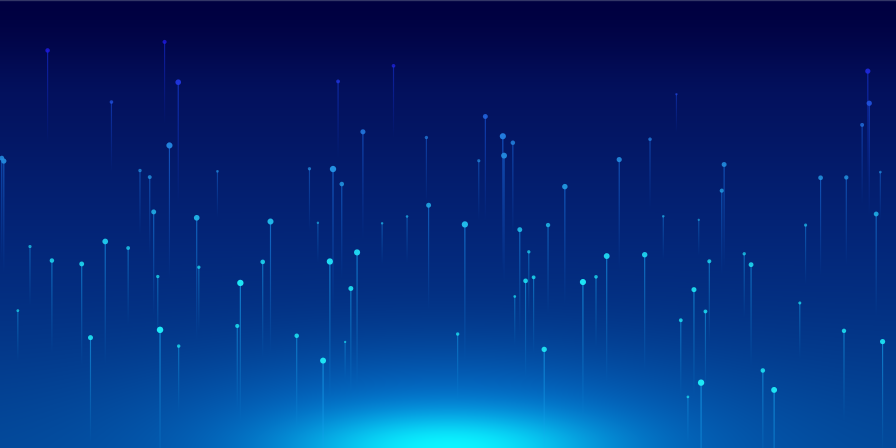
This background is drawn by a Shadertoy shader. Its source:

```glsl
// Deep blue gradient with a cyan glow at the bottom and scattered falling light trails.

// Lengths are in canvas heights.
const vec3 SKY_TOP = vec3(0.00, 0.00, 0.25);
const vec3 SKY_HIGH = vec3(0.01, 0.055, 0.35);
const vec3 SKY_MID = vec3(0.01, 0.145, 0.47);
const vec3 SKY_LOW = vec3(0.01, 0.285, 0.60);
const vec3 TOP_RIM = vec3(0.20, 0.21, 0.40);
const vec3 GLOW_OUTER = vec3(0.01, 0.52, 0.90);
const vec3 GLOW_INNER = vec3(0.04, 0.96, 1.00);
const vec2 OUTER_SIZE = vec2(0.58, 0.19);
const vec2 INNER_SIZE = vec2(0.30, 0.075);
const float RIM_WIDTH = 0.0026;

const vec3 DOT_HIGH = vec3(0.12, 0.10, 0.88);
const vec3 DOT_MID = vec3(0.14, 0.55, 0.88);
const vec3 DOT_LOW = vec3(0.12, 0.92, 0.97);
const int TRAIL_COUNT = 92;
const float TRAIL_HALF_WIDTH = 0.0013;
const float TRAIL_OPACITY = 0.75;
const float CLUSTER_PERIOD = 0.2;
const float CLUSTER_CENTER = 0.18;
const float CLUSTER_PULL = 0.02;
const float TAU = 6.2831853;

float hash(uint n) {
    n = (n ^ 61u) ^ (n >> 16);
    n *= 9u;
    n ^= n >> 4;
    n *= 0x27d4eb2du;
    n ^= n >> 15;
    return float(n & 0xffffu) / 65535.0;
}

// Pixel coverage from a signed distance.
float coverage(float dist, float pixel) {
    return clamp(0.5 - dist / pixel, 0.0, 1.0);
}

float softEllipse(vec2 offset, vec2 size) {
    vec2 q = offset / size;
    return exp(-dot(q, q));
}

vec3 background(vec2 p, float aspect) {
    vec3 color = mix(SKY_LOW, SKY_MID, smoothstep(-0.1, 0.55, p.y));
    color = mix(color, SKY_HIGH, smoothstep(0.4, 0.9, p.y));
    color = mix(color, SKY_TOP, smoothstep(0.78, 1.0, p.y));

    vec2 fromGlow = p - vec2(0.5 * aspect, 0.0);
    color = mix(color, GLOW_OUTER, 0.9 * softEllipse(fromGlow, OUTER_SIZE));
    return mix(color, GLOW_INNER, softEllipse(fromGlow, INNER_SIZE));
}

vec3 dotColor(float height) {
    vec3 color = mix(DOT_LOW, DOT_MID, smoothstep(0.35, 0.68, height));
    return mix(color, DOT_HIGH, smoothstep(0.65, 0.92, height));
}

// Horizontal position, evenly spread and then gathered into loose clusters.
float trailX(int i) {
    float u = (float(i) + hash(uint(i) * 5u + 11u)) / float(TRAIL_COUNT);
    return u - CLUSTER_PULL * sin(TAU * (u - CLUSTER_CENTER) / CLUSTER_PERIOD);
}

void mainImage(out vec4 fragColor, in vec2 fragCoord) {
    float pixel = 1.0 / iResolution.y;
    float aspect = iResolution.x * pixel;
    vec2 p = fragCoord * pixel;
    vec3 color = background(p, aspect);

    for (int i = 0; i < TRAIL_COUNT; i++) {
        uint seed = uint(i) * 5u;
        float height = 0.5 * (hash(seed + 12u) + hash(seed + 13u));
        float size = hash(seed + 14u);
        vec2 offset = p - vec2(trailX(i) * aspect, mix(0.0, 0.98, height));
        float radius = mix(0.0024, 0.0072, size);
        float trailLength = mix(0.08, 0.32, size);
        vec3 tint = dotColor(height);

        // Thin tail, fading downward from the dot.
        float along = -offset.y / trailLength;
        float fade = step(0.0, along) * max(1.0 - along, 0.0);
        float tail = coverage(abs(offset.x) - TRAIL_HALF_WIDTH, pixel) * fade;
        vec3 tailTint = mix(tint, vec3(0.05, 0.3, 0.9), 0.45);
        color = mix(color, tailTint, TRAIL_OPACITY * mix(0.6, 1.0, size) * tail);

        // Round head.
        float head = coverage(length(offset) - radius, pixel);
        color = mix(color, tint, head * mix(0.65, 1.0, size));
    }

    // Faint hairline along the upper edge.
    color = mix(color, TOP_RIM, coverage(1.0 - RIM_WIDTH - p.y, pixel));
    fragColor = vec4(color, 1.0);
}
```
